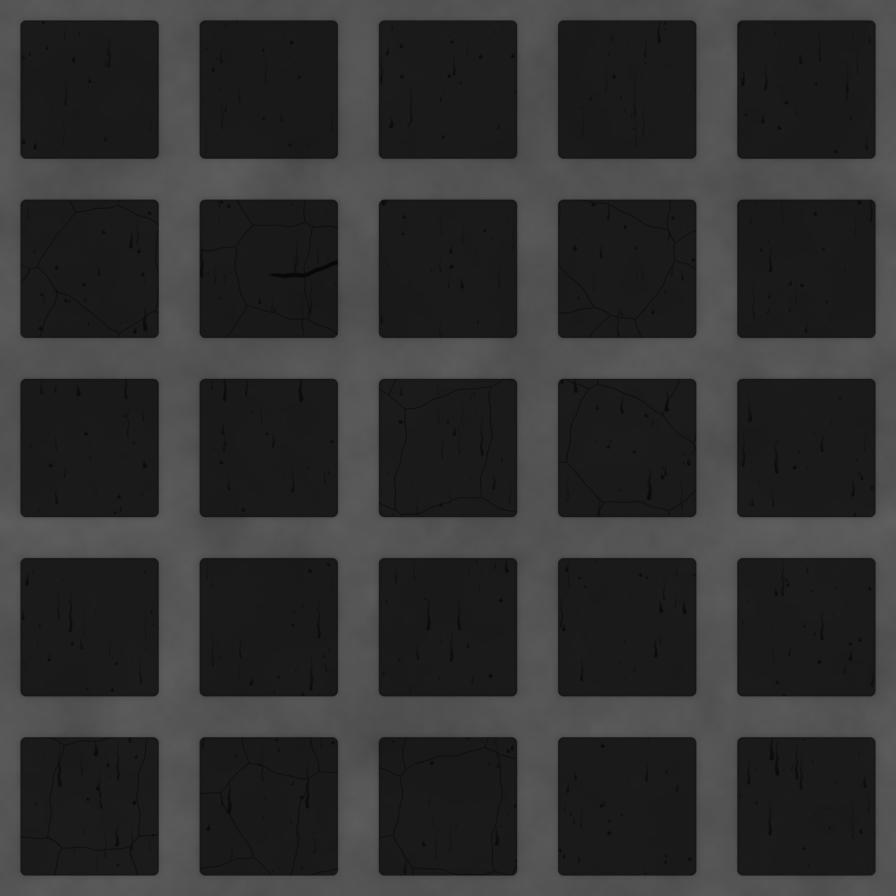
This pattern is drawn by a WebGL 2 fragment shader. Its source:

```glsl
#version 300 es
precision highp float;
// Five by five dark rounded tiles set in wide cloudy grey grout.
// Each tile is a rounded-box distance with hashed drips running down it;
// some tiles carry hairline cracks taken from cellular noise borders.

uniform vec2 u_resolution;
out vec4 outColor;

vec2 hash2(vec2 p) {
  vec3 a = fract(p.xyx * vec3(0.1031, 0.1030, 0.0973));
  a += dot(a, a.yzx + 33.33);
  return fract((a.xx + a.yz) * a.zy);
}

// Value noise that wraps after a whole number of cells
float wrapNoise(vec2 uv, float cells) {
  vec2 p = uv * cells, i = floor(p), f = fract(p);
  f = f * f * (3.0 - 2.0 * f);
  vec2 a = mod(i, cells) + cells, b = mod(i + 1.0, cells) + cells;
  return mix(mix(hash2(a).x, hash2(vec2(b.x, a.y)).x, f.x),
             mix(hash2(vec2(a.x, b.y)).x, hash2(b).x, f.x), f.y);
}

float clouds(vec2 uv) {
  float sum = 0.0, weight = 0.5, cells = 12.0;
  for (int i = 0; i < 5; i++) {
    sum += weight * (wrapNoise(uv, cells) - 0.5);
    weight *= 0.62;
    cells *= 2.0;
  }
  return sum;
}

float roundedBox(vec2 p, float halfSize, float radius) {
  vec2 d = abs(p) - halfSize + radius;
  return length(max(d, 0.0)) + min(max(d.x, d.y), 0.0) - radius;
}

// Distance to the nearest border between scattered cells
float cellBorder(vec2 p, vec2 seed) {
  vec2 base = floor(p), nearest = vec2(9.0);
  for (int k = 0; k < 25; k++) {
    vec2 c = base + vec2(k % 5 - 2, k / 5 - 2);
    vec2 r = c + 0.1 + 0.8 * hash2(c + seed) - p;
    if (dot(r, r) < dot(nearest, nearest)) nearest = r;
  }
  float border = 9.0;
  for (int k = 0; k < 25; k++) {
    vec2 c = base + vec2(k % 5 - 2, k / 5 - 2);
    vec2 r = c + 0.1 + 0.8 * hash2(c + seed) - p, gap = r - nearest;
    if (dot(gap, gap) > 0.0001)
      border = min(border, dot(0.5 * (r + nearest), normalize(gap)));
  }
  return border;
}

// Specks and drips: a round foot with a tail thinning upward
float drips(vec2 p, vec2 tile, float px) {
  float cover = 0.0;
  for (int i = 0; i < 26; i++) {
    vec2 r = hash2(tile * 17.3 + vec2(i, i * 3) + 5.0);
    vec2 s = hash2(r * 517.0 + float(i));
    vec2 d = p - (r - 0.5) * 0.76;
    float tail = 0.012 + 0.23 * pow(s.x, 5.0);
    float t = clamp(d.y / tail, 0.0, 1.0);
    d.x += 0.003 * sin(d.y * 70.0 + r.x * 40.0);
    float width = (0.003 + 0.009 * s.y * s.y) * (1.0 - 0.8 * t);
    float edge = length(vec2(d.x, d.y - t * tail)) - width;
    float ink = 1.0 - smoothstep(-px, px, edge);
    cover = max(cover, ink * (1.0 - 0.55 * t) * (0.5 + 0.5 * s.y));
  }
  return cover;
}

void main() {
  vec2 uv = gl_FragCoord.xy / u_resolution;
  vec2 tile = floor(uv * 5.0), p = fract(uv * 5.0) - 0.5;
  float px = 5.0 / min(u_resolution.x, u_resolution.y);
  float cloud = clouds(uv);

  // Grout, slightly shaded beside the tiles
  float box = roundedBox(p, 0.386, 0.032);
  float grout = 0.333 + 0.085 * cloud;
  grout *= 1.0 - 0.12 * exp(-max(box, 0.0) * 70.0);

  // Tile face with a faint tone change and a darker rim
  float face = 0.101 + 0.012 * cloud + 0.004 * (hash2(tile + 40.0).x - 0.5);
  face -= 0.012 * smoothstep(-0.02, 0.0, box);
  face = mix(face, 0.035, 0.9 * drips(p, tile, px));

  // Hairline cracks; each row holds one bit per cracked tile
  int crackedRows[5] = int[5](7, 0, 12, 11, 0);
  if (((crackedRows[int(tile.y)] >> int(tile.x)) & 1) == 1) {
    vec2 bent = p + 0.016 * sin(p.yx * 13.0 + tile * 2.0)
                  + 0.004 * sin(p.yx * 41.0 + tile);
    float border = cellBorder(bent * 1.9 + 0.5, tile * 23.0 + 60.0) / 1.9;
    float line = 1.0 - smoothstep(0.0, 0.003 + px * 0.7, border);
    face = mix(face, 0.045, 0.65 * line);
  }

  // One wide split, growing toward the tile's right side
  if (tile == vec2(1.0, 3.0)) {
    float path = -0.037 + 0.07 * smoothstep(0.17, 0.40, p.x) + 0.003 * sin(p.x * 55.0);
    float width = 0.012 * smoothstep(-0.12, 0.12, p.x);
    float split = 1.0 - smoothstep(-px, px, abs(p.y - path) - width);
    face = mix(face, 0.03, split * smoothstep(-0.01, 0.03, p.x));
  }

  float inside = 1.0 - smoothstep(-0.8 * px, 0.8 * px, box);
  outColor = vec4(vec3(mix(grout, face, inside)), 1.0);
}
```
